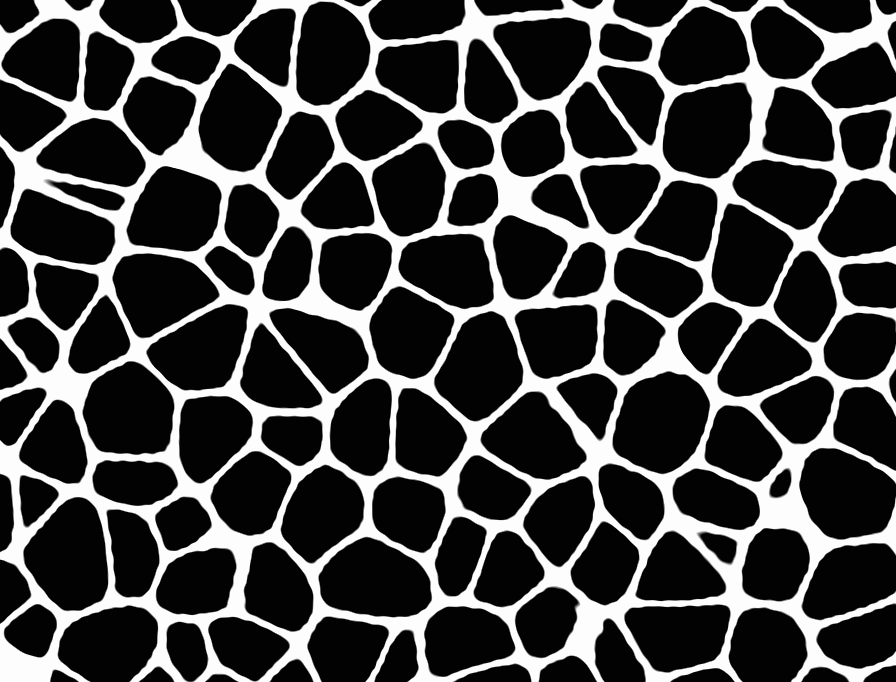
Reproduce this pattern procedurally as a Shadertoy shader.

```glsl
const vec3 CELL_COLOR = vec3(0.008);
const vec3 WALL_COLOR = vec3(0.992);
const float ROWS = 9.3;
const float JITTER = 0.82;
const float SIZE_SPREAD = 0.34;
const float WALL_HALF_WIDTH = 0.046;

vec3 hash3(vec2 p) {
    vec3 q = fract(vec3(p.xyx) * vec3(0.1031, 0.1030, 0.0973));
    q += dot(q, q.yxz + 33.33);
    return fract((q.xxy + q.yzz) * q.zyx);
}

// Layered sines, roughly -1 to 1
float waves(vec2 p) {
    float a = sin(p.x + 1.7 * sin(p.y * 0.7));
    float b = sin(p.y * 1.3 - p.x * 0.6 + 2.1);
    float c = sin(p.x * 1.9 + p.y * 1.6 + 4.0);
    return (a + b + c) / 3.0;
}

// Seed position in xy, size weight in z
vec3 seed(vec2 id) {
    vec3 h = hash3(id + 57.0);
    vec2 stagger = vec2(0.5 * mod(id.y, 2.0), 0.0);
    return vec3(id + 0.5 + stagger + JITTER * (h.xy - 0.5), SIZE_SPREAD * h.z);
}

float power(vec2 p, vec3 s) {
    vec2 r = s.xy - p;
    return dot(r, r) - s.z;
}

vec3 strongestSeed(vec2 p) {
    vec3 best = vec3(0.0);
    float bestPower = 1e5;
    for (int y = -2; y <= 2; y++)
    for (int x = -2; x <= 2; x++) {
        vec3 s = seed(floor(p) + vec2(x, y));
        float d = power(p, s);
        if (d < bestPower) { bestPower = d; best = s; }
    }
    return best;
}

// Smooth minimum of the distances to all borders of the cell
float borderDistance(vec2 p, float sharpness) {
    vec3 home = strongestSeed(p);
    float homePower = power(p, home);
    float sum = 0.0;
    for (int y = -2; y <= 2; y++)
    for (int x = -2; x <= 2; x++) {
        vec3 s = seed(floor(p) + vec2(x, y));
        float gap = length(s.xy - home.xy);
        if (gap > 1e-3) {
            float d = 0.5 * (power(p, s) - homePower) / gap;
            sum += exp(-sharpness * d);
        }
    }
    return -log(sum) / sharpness;
}

void mainImage(out vec4 fragColor, in vec2 fragCoord) {
    float pixel = ROWS / iResolution.y;
    vec2 p = fragCoord * pixel;

    // Gentle bends and fine ragged edges
    vec2 bend = 0.10 * vec2(waves(p * 1.4), waves(p.yx * 1.4 + 5.0));
    vec2 ragged = 0.012 * vec2(waves(p * 17.0), waves(p.yx * 19.0 + 3.0));

    // Rare swollen junctions
    float swell = smoothstep(0.45, 0.85, waves(p * 1.6 + 8.0));
    float sharpness = mix(15.0, 7.5, swell);
    float halfWidth = WALL_HALF_WIDTH + 0.012 * swell;

    float edge = borderDistance(p + bend + ragged, sharpness) - halfWidth;
    float wall = clamp(0.5 - edge / (1.3 * pixel), 0.0, 1.0);
    fragColor = vec4(mix(CELL_COLOR, WALL_COLOR, wall), 1.0);
}
```
